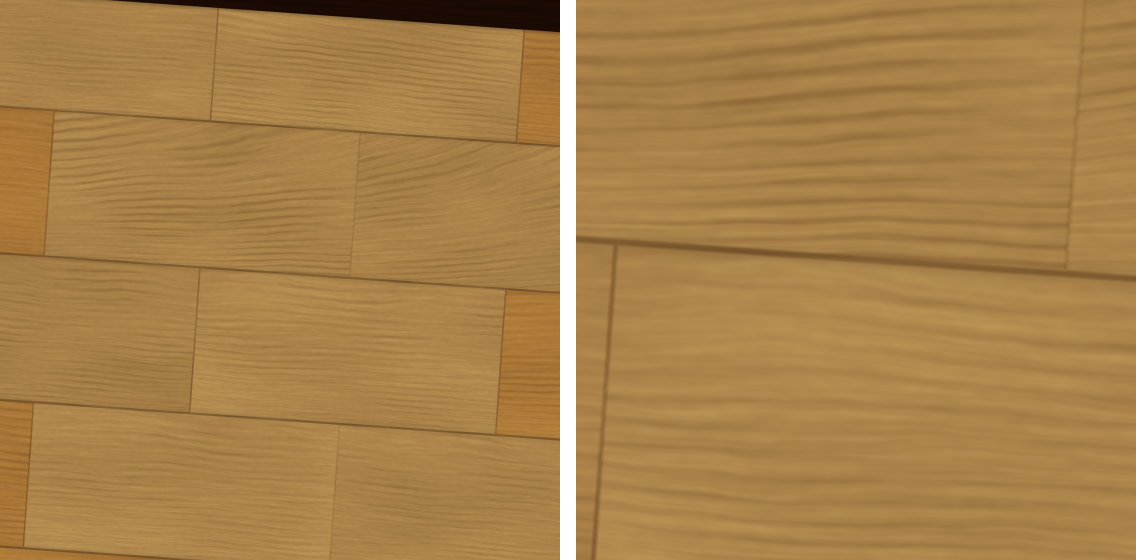
Left, the full canvas; right, a detail of the centre.
This texture is drawn by a Shadertoy shader. Its source:

```glsl
const vec2 BOARD = vec2(0.549, 0.262);      // board length and height
const vec2 FIRST_JOINT = vec2(0.391, 0.190);
const float STAGGER = 0.280;
const float SLANT = 0.071;
const float FLOOR_EDGE = -0.0135;

const vec3 OAK_DARK = vec3(0.565, 0.405, 0.215);
const vec3 OAK_LIGHT = vec3(0.735, 0.580, 0.335);
const vec3 OAK_WARM = vec3(1.00, 0.92, 0.76);
const vec3 SEAM = vec3(0.43, 0.285, 0.14);
const vec3 SHADOW = vec3(0.10, 0.04, 0.01);

float hash(vec2 p) {
    vec3 q = fract(vec3(p.xyx) * 0.1031);
    q += dot(q, q.yzx + 33.33);
    return fract((q.x + q.y) * q.z);
}

vec2 gradient(vec2 cell) {
    float angle = 6.2832 * hash(cell);
    return vec2(cos(angle), sin(angle));
}

// Gradient noise, about -0.7 to 0.7
float noise(vec2 p) {
    vec2 i = floor(p), f = p - i;
    vec2 w = f * f * f * (f * (f * 6.0 - 15.0) + 10.0);
    vec2 e = vec2(0.0, 1.0);
    float low = mix(dot(gradient(i), f), dot(gradient(i + e.yx), f - e.yx), w.x);
    float high = mix(dot(gradient(i + e), f - e), dot(gradient(i + 1.0), f - 1.0), w.x);
    return mix(low, high, w.y);
}

float softLine(float dist, float halfWidth, float blur) {
    return 1.0 - smoothstep(halfWidth - blur, halfWidth + blur, abs(dist));
}

// Slope of the growth rings; a few boards are cut across the grain
float ringSlope(vec2 id) {
    float slope = 0.08 * (hash(id + 17.0) - 0.5);
    slope += id.y == 1.0 ? 0.21 + 0.17 * id.x : 0.0;
    slope -= id.y == 0.0 && id.x == 0.0 ? 0.10 : 0.0;
    return slope;
}

// Lightness of the wood; local runs from 0 to 1 over one board
float woodTone(vec2 p, vec2 local, vec2 id) {
    vec2 seed = id * vec2(13.7, 7.3) + 40.0;
    vec2 q = local * BOARD;
    float slope = ringSlope(id);

    // Rings are broad at the top of a board and finer towards the bottom
    float across = q.y * (1.0 + 0.5 * local.y) + slope * q.x * (1.0 - 0.55 * local.y);
    across += 0.014 * noise(q * vec2(5.0, 9.0) + seed);
    across += 0.003 * noise(q * vec2(22.0, 40.0) + seed);
    float wave = 0.5 + 0.5 * sin(across * 320.0 + 6.0 * hash(id));
    float patchy = smoothstep(-0.45, 0.4, noise(q * vec2(6.0, 11.0) + seed.yx));
    float strength = mix(0.14, 0.36, hash(id + 5.0)) + 0.5 * min(abs(slope), 0.25);
    float rings = pow(wave, 2.5) * patchy * strength;

    // Fibres follow the rings, pores stay short
    float fibre = 0.24 * noise(vec2(q.x * 7.0, across * 130.0) + seed);
    fibre += 0.16 * noise(vec2(q.x * 24.0, across * 260.0) + seed);
    float pores = 0.09 * noise(p * vec2(90.0, 150.0));
    float clouds = 0.26 * noise(p * vec2(3.5, 8.0) + seed);
    float boardShift = 0.16 * (hash(id + 29.0) - 0.5);
    return 0.63 + boardShift + clouds + fibre + pores - rings;
}

void mainImage(out vec4 fragColor, in vec2 fragCoord) {
    vec2 uv = fragCoord / iResolution.xy;
    float pixel = 1.0 / iResolution.y;
    float down = 1.0 - uv.y;
    vec2 p = vec2(uv.x + SLANT * down, down - SLANT * uv.x);

    // Staggered board layout, rows counted from the top
    float rowPos = (p.y - FIRST_JOINT.y) / BOARD.y + 1.0;
    float row = floor(rowPos);
    float odd = mod(row, 2.0);
    float alongPos = (p.x - FIRST_JOINT.x + STAGGER * odd) / BOARD.x;
    vec2 id = vec2(floor(alongPos), row);
    vec2 local = vec2(alongPos, rowPos) - id;

    // Wood, with every third board in a row warmer
    vec3 color = mix(OAK_DARK, OAK_LIGHT, clamp(woodTone(p, local, id), 0.0, 1.1));
    float warm = float(mod(id.x + 2.0 * odd, 3.0) == 1.0 || row > 3.5);
    color *= mix(vec3(1.0), OAK_WARM, warm);

    // Seams between rows and fainter joints between board ends
    float joint = floor(alongPos + 0.5);
    float rowDist = (rowPos - floor(rowPos + 0.5)) * BOARD.y;
    float jointDist = (alongPos - joint) * BOARD.x;
    float blur = max(0.0013, 0.75 * pixel);
    float jointStrength = mix(0.62, 0.25, odd * step(0.5, joint));
    float wear = 0.85 + 0.4 * noise(p * 14.0);
    float seam = 0.75 * softLine(rowDist, 0.0019, blur);
    seam = max(seam, jointStrength * softLine(jointDist, 0.0014, blur));
    color = mix(color, SEAM, clamp(seam * wear, 0.0, 1.0));
    color *= 1.0 - 0.05 * softLine(rowDist, 0.006, 0.006);

    // Dark gap beyond the floor
    float edge = p.y - FLOOR_EDGE;
    color *= 1.0 - 0.18 * (1.0 - smoothstep(0.0, 0.008, edge));
    vec3 gap = SHADOW * (1.0 + 0.25 * noise(p * vec2(6.0, 120.0)));
    color = mix(gap, color, smoothstep(-blur, blur, edge));

    fragColor = vec4(color, 1.0);
}
```
